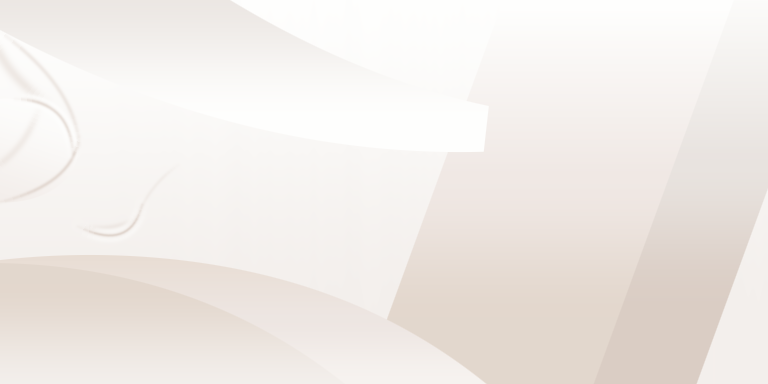
Give the GLSL for this background, as a Shadertoy shader.

```glsl
#define WHITE vec3(0.996, 0.996, 0.992)
#define MIST vec3(0.953, 0.937, 0.925)
#define BLUSH vec3(0.940, 0.910, 0.895)
#define BEIGE vec3(0.888, 0.842, 0.802)
#define TAUPE vec3(0.856, 0.805, 0.770)
#define PEARL vec3(0.922, 0.902, 0.887)
#define BAND_LEAN 0.365
#define STREAK_SCALE 17.0
#define STREAK_DEPTH 0.007
#define STRAND_STEPS 18

// Antialiased coverage of the region where d is positive
float cover(float d) {
    return clamp(0.5 + d / max(fwidth(d), 1e-6), 0.0, 1.0);
}

float hash(float n) {
    return fract(sin(n * 127.1) * 4375.85);
}

// One-dimensional gradient noise
float gradientNoise(float x) {
    float i = floor(x), f = fract(x);
    float left = (hash(i) * 2.0 - 1.0) * f;
    float right = (hash(i + 1.0) * 2.0 - 1.0) * (f - 1.0);
    return mix(left, right, f * f * f * (f * (f * 6.0 - 15.0) + 10.0));
}

// Three-stop vertical gradient
vec3 ramp(vec3 low, vec3 mid, vec3 high, vec3 stops, float y) {
    vec3 c = mix(low, mid, smoothstep(stops.x, stops.y, y));
    return mix(c, high, clamp((y - stops.y) / (stops.z - stops.y), 0.0, 1.0));
}

// Signed height below a rounded crest
float hill(vec2 p, vec2 crest, float bend) {
    float u = p.x - crest.x, u2 = u * u;
    return crest.y - bend * u2 - 0.072 * u2 * u2 - p.y;
}

// Distance to a quadratic curve, with the position along it
vec2 strand(vec2 p, vec2 a, vec2 b, vec2 c) {
    vec2 nearest = vec2(1e3, 0.0), start = a;
    for (int i = 1; i <= STRAND_STEPS; i++) {
        float t = float(i) / float(STRAND_STEPS);
        vec2 end = mix(mix(a, b, t), mix(b, c, t), t);
        vec2 edge = end - start;
        float h = clamp(dot(p - start, edge) / dot(edge, edge), 0.0, 1.0);
        float d = length(p - start - edge * h);
        if (d < nearest.x) nearest = vec2(d, t);
        start = end;
    }
    return nearest;
}

// Fine shaded crease that fades towards both ends
float crease(vec2 s, float width) {
    float taper = smoothstep(0.0, 0.25, s.y) * smoothstep(1.15, 0.7, s.y);
    return exp(-s.x * s.x / (width * width)) * taper;
}

vec3 backdrop(vec2 p) {
    vec3 col = mix(MIST, WHITE, smoothstep(0.15, 1.05, p.y));
    float streaks = gradientNoise(p.x * STREAK_SCALE)
                  + 0.5 * gradientNoise(p.x * STREAK_SCALE * 2.7 + 9.0);
    return col + STREAK_DEPTH * streaks * smoothstep(0.1, 0.7, p.x);
}

// Translucent folds of cream and a small droplet
vec3 addCream(vec3 col, vec2 p) {
    float body = cover(1.0 - length((p - vec2(0.013, 0.608)) / vec2(0.19, 0.135)));
    vec3 silk = mix(BLUSH, WHITE, smoothstep(0.44, 0.76, p.y + 0.4 * p.x));
    col = mix(col, silk, 0.55 * body);

    vec2 fold = strand(p, vec2(-0.01, 0.925), vec2(0.195, 0.779), vec2(0.206, 0.622));
    vec2 base = strand(p, vec2(0.206, 0.645), vec2(0.193, 0.518), vec2(-0.01, 0.471));
    vec2 rim = strand(p, vec2(0.04, 0.742), vec2(0.182, 0.74), vec2(0.19, 0.60));
    vec2 inner = strand(p, vec2(-0.02, 0.56), vec2(0.065, 0.61), vec2(0.1, 0.714));
    vec2 sheet = strand(p, vec2(-0.02, 0.90), vec2(0.02, 0.80), vec2(0.12, 0.735));
    vec2 drop = strand(p, vec2(0.203, 0.41), vec2(0.339, 0.344), vec2(0.37, 0.466));
    vec2 lip = strand(p, vec2(0.213, 0.411), vec2(0.30, 0.396), vec2(0.352, 0.432));
    vec2 tail = strand(p, vec2(0.36, 0.44), vec2(0.39, 0.518), vec2(0.464, 0.57));

    float shade = 0.4 * crease(fold, 0.006) + 0.65 * crease(base, 0.005)
                + 0.6 * crease(rim, 0.005) + 0.3 * crease(inner, 0.010)
                + 0.4 * crease(sheet, 0.014) + 0.8 * crease(drop, 0.004)
                + 0.3 * crease(lip, 0.007) + 0.2 * crease(tail, 0.005);
    col = mix(col, TAUPE, min(shade, 0.9));
    float gleam = crease(vec2(rim.x - 0.011, rim.y), 0.006)
                + 0.6 * crease(vec2(drop.x - 0.012, drop.y), 0.007);
    return mix(col, WHITE, 0.7 * min(gleam, 1.0));
}

void mainImage(out vec4 fragColor, in vec2 fragCoord) {
    vec2 p = fragCoord / iResolution.y;
    vec3 base = backdrop(p);
    vec3 col = addCream(base, p);

    // Leaning bands
    float s = p.x - BAND_LEAN * p.y;
    vec3 wide = ramp(BEIGE, BLUSH, WHITE, vec3(0.16, 0.55, 0.98), p.y);
    vec3 narrow = ramp(TAUPE, PEARL - 0.01, WHITE, vec3(0.2, 0.6, 1.05), p.y);
    col = mix(col, wide, cover(s - 0.946));
    col = mix(col, narrow, cover(s - 1.546));
    col = mix(col, base, cover(s - 1.814));

    // Sweeping ribbon with a slanted end
    float lower = 0.604 + 0.2216 * pow(abs(p.x - 1.198), 2.0);
    float upper = 0.685 + 0.292 * pow(abs(p.x - 1.638), 2.0);
    float tip = 1.273 - 0.111 * (0.724 - p.y);
    float ribbon = cover(p.y - lower) * cover(upper - p.y) * cover(tip - p.x);
    col = mix(col, mix(WHITE, PEARL, smoothstep(0.68, 1.04, p.y)), ribbon);

    // Overlapping hills
    vec3 far = ramp(MIST + 0.012, BLUSH - 0.01, BEIGE + 0.02, vec3(0.0, 0.18, 0.35), p.y);
    vec3 near = mix(MIST, BEIGE, smoothstep(-0.03, 0.27, p.y));
    col = mix(col, far, cover(hill(p, vec2(0.234, 0.336), 0.238)));
    col = mix(col, near, cover(hill(p, vec2(-0.026, 0.315), 0.307)));

    fragColor = vec4(clamp(col, 0.0, 1.0), 1.0);
}
```
